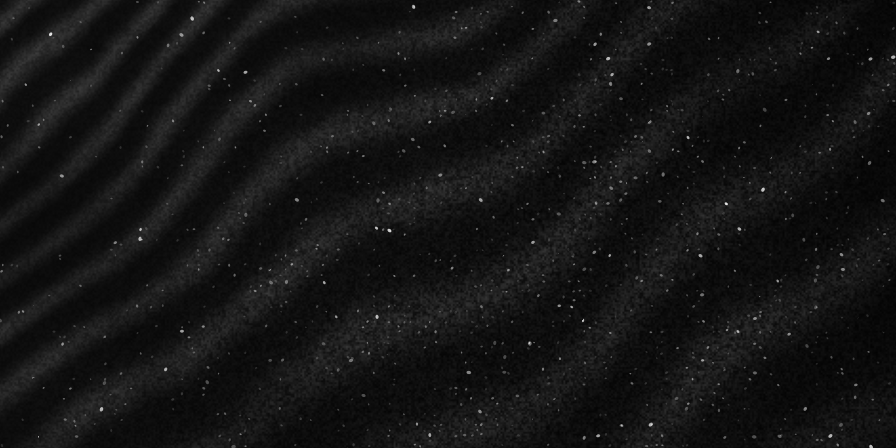
This texture is drawn by a WebGL 1 fragment shader. Its source:

```glsl
precision highp float;
// Dark rippled sand with soft diagonal crests, fine grain and scattered glints.

uniform vec2 u_resolution;

#define BASE_LEVEL 0.047
#define CREST_LEVEL 0.135
#define RIPPLE_RATE 7.4
#define CREST_POS 0.60
#define GRAIN_SCALE 235.0
#define GRAIN_AMOUNT 0.75
#define FINE_CELL 0.0115
#define FINE_DENSITY 0.085
#define LARGE_CELL 0.029
#define LARGE_DENSITY 0.085

float hash(vec2 p) {
  vec3 q = fract(vec3(p.xyx) * 0.1031);
  q += dot(q, q.yzx + 33.33);
  return fract((q.x + q.y) * q.z);
}

float valueNoise(vec2 p) {
  vec2 cell = floor(p);
  vec2 f = fract(p);
  f = f * f * (3.0 - 2.0 * f);
  float low = mix(hash(cell), hash(cell + vec2(1.0, 0.0)), f.x);
  float high = mix(hash(cell + vec2(0.0, 1.0)), hash(cell + vec2(1.0)), f.x);
  return mix(low, high, f.y);
}

float fbm(vec2 p) {
  float sum = 0.0;
  float weight = 0.5;
  for (int i = 0; i < 4; i++) {
    sum += weight * valueNoise(p);
    p = mat2(1.6, 1.2, -1.2, 1.6) * p + 7.3;
    weight *= 0.5;
  }
  return sum;
}

// Meandering ripples: spacing widens from upper left to lower right.
float ripples(vec2 p) {
  float across = dot(p, vec2(0.60, -0.80));
  float along = dot(p, vec2(0.80, 0.60));
  across += 0.028 * sin(along * 8.0 + across * 3.0);
  across += 0.20 * (valueNoise(p * 1.8 + 4.0) - 0.5);
  across += 0.045 * (fbm(p * 5.0 + 11.0) - 0.5);
  float phase = RIPPLE_RATE * log(max(across + 1.28, 0.1)) + 0.1;
  float f = fract(phase);
  float rise = smoothstep(0.0, CREST_POS, f);
  float fall = 1.0 - smoothstep(CREST_POS, 1.0, f);
  return rise * rise * rise * fall;
}

// One possible speck per cell, kept clear of the cell edges.
float glints(vec2 p, float cellSize, float radius, float density) {
  vec2 cell = floor(p / cellSize);
  vec2 jitter = vec2(hash(cell + 17.0), hash(cell + 53.0));
  vec2 offset = (fract(p / cellSize) - mix(vec2(0.3), vec2(0.7), jitter)) * cellSize;
  float turn = 6.2832 * hash(cell + 29.0);
  vec2 axis = vec2(cos(turn), sin(turn));
  offset = vec2(dot(offset, axis), 1.35 * dot(offset, vec2(-axis.y, axis.x)));
  float size = radius * mix(0.65, 1.2, hash(cell + 71.0));
  float edge = 0.75 / u_resolution.y;
  float dot_ = 1.0 - smoothstep(size - edge, size + edge, length(offset));
  float strength = hash(cell + 97.0);
  return dot_ * step(hash(cell), density) * mix(0.3, 1.0, strength * strength);
}

void main() {
  vec2 p = gl_FragCoord.xy / u_resolution.y;
  float side = p.x * u_resolution.y / u_resolution.x;

  // Broad light: clear crests at the left, dim ground at the right.
  float nearness = smoothstep(0.0, 0.65, side + 0.35 * (0.5 - p.y));
  float patches = smoothstep(0.25, 0.70, fbm(p * 2.2 + 21.0));
  float crest = ripples(p) * mix(0.45, 1.0, patches) * mix(1.0, 0.55, nearness);
  float ground = BASE_LEVEL * mix(0.85, 1.15, patches);
  ground *= 1.0 - 0.3 * smoothstep(0.75, 1.0, side);
  float light = ground + CREST_LEVEL * crest;

  // Grain is softer toward the out-of-focus upper left.
  float grain = 0.65 * valueNoise(p * GRAIN_SCALE)
              + 0.35 * valueNoise(p * GRAIN_SCALE * 0.47 + 31.0);
  float grainAmount = GRAIN_AMOUNT * mix(0.4, 1.0, nearness);
  light *= 1.0 + 2.0 * grainAmount * (grain - 0.5);

  // Glints gather along crests and in the sharper foreground.
  float gather = mix(0.3, 1.0, nearness) * (0.45 + 1.1 * crest + 0.5 * patches);
  light += 0.42 * glints(p, FINE_CELL, 0.0029, FINE_DENSITY * gather);
  light += 0.75 * glints(p + 3.7, LARGE_CELL, 0.0042, LARGE_DENSITY * gather);

  gl_FragColor = vec4(vec3(clamp(light, 0.0, 1.0)), 1.0);
}
```
